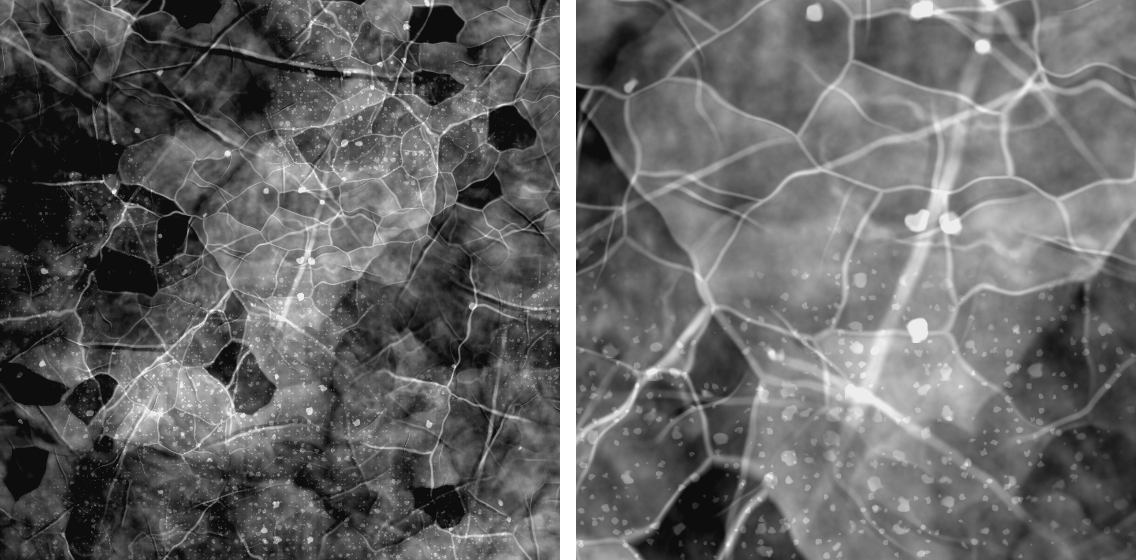
Left: the whole. Right: its middle third, enlarged.
A three.js fragment shader for this texture:

```glsl
// Crumpled grey layers of torn, translucent leaf scraps with creases, cracks and flecks.
varying vec2 vUv;

float hash(vec2 p) {
  return fract(sin(dot(p, vec2(127.1, 311.7))) * 43758.5453);
}

vec2 hash2(vec2 p) {
  return vec2(hash(p), hash(p + 37.7));
}

mat2 rotation(float angle) {
  float c = cos(angle), s = sin(angle);
  return mat2(c, s, -s, c);
}

float noise(vec2 p) {
  vec2 i = floor(p), f = fract(p);
  f = f * f * (3.0 - 2.0 * f);
  return mix(mix(hash(i), hash(i + vec2(1.0, 0.0)), f.x),
             mix(hash(i + vec2(0.0, 1.0)), hash(i + 1.0), f.x), f.y);
}

float fbm(vec2 p) {
  float sum = 0.0, gain = 0.52;
  for (int i = 0; i < 5; i++) {
    sum += gain * noise(p);
    p = rotation(0.6) * p * 2.03 + 11.3;
    gain *= 0.5;
  }
  return sum;
}

// Voronoi scraps: x = signed shade, y = distance to the border, z = scrap id
vec3 scraps(vec2 p, float scale) {
  p *= scale;
  vec2 cell = floor(p), nearest = vec2(0.0), owner = cell;
  float best = 9.0, border = 9.0;
  for (int y = -1; y <= 1; y++) for (int x = -1; x <= 1; x++) {
    vec2 id = cell + vec2(x, y);
    vec2 d = id + hash2(id) - p;
    if (dot(d, d) < best) { best = dot(d, d); nearest = d; owner = id; }
  }
  for (int y = -1; y <= 1; y++) for (int x = -1; x <= 1; x++) {
    vec2 id = cell + vec2(x, y);
    vec2 d = id + hash2(id) - p, gap = d - nearest;
    if (dot(gap, gap) > 0.0001) border = min(border, dot(0.5 * (d + nearest), normalize(gap)));
  }
  float id = hash(owner + 5.1);
  border /= scale;
  float tilt = dot(nearest, rotation(id * 40.0) * vec2(0.5, 0.0));
  return vec3((id - 0.5 + tilt) * smoothstep(0.0, 0.004, border), border, id);
}

// Scattered bent strokes: x = bright ridge, y = dark crack beside it
vec2 creases(vec2 p, float scale, float width) {
  vec2 cell = floor(p * scale), result = vec2(0.0);
  for (int y = -1; y <= 1; y++) for (int x = -1; x <= 1; x++) {
    vec2 id = cell + vec2(x, y), rnd = hash2(id + scale);
    vec2 q = rotation(rnd.x * 6.283) * (p * scale - id - 0.2 - 0.6 * hash2(id + 3.3));
    q.y += (rnd.y - 0.5) * 0.5 * q.x * q.x;
    float taper = 1.0 - smoothstep(0.1, 0.45 + 0.5 * rnd.y, abs(q.x));
    float side = q.y / scale, w = width * (0.5 + 0.7 * rnd.y);
    float strength = taper * (0.35 + 0.65 * hash(id + 8.8));
    result.x = max(result.x, strength * (1.0 - smoothstep(0.2 * w, w, abs(side))));
    float crack = 1.0 - smoothstep(0.3 * w, 1.3 * w, abs(side - 1.5 * w));
    result.y = max(result.y, strength * crack * step(0.45, rnd.x));
  }
  return result;
}

// Small ragged flecks, one per grid cell at most
float flecks(vec2 p, float scale, float share) {
  vec2 id = floor(p * scale), f = fract(p * scale) - 0.3 - 0.4 * hash2(id);
  float radius = 0.12 + 0.22 * hash(id + 4.4);
  float ragged = length(f) + 0.3 * (noise(p * scale * 4.0) - 0.5);
  return (1.0 - smoothstep(radius - 0.12, radius + 0.06, ragged)) * step(hash(id + 9.2), share);
}

void main() {
  vec2 p = vUv;
  vec2 bend = vec2(fbm(p * 4.0), fbm(p * 4.0 + 20.0)) - 0.5;
  vec2 fray = vec2(noise(p * 45.0), noise(p * 45.0 + 9.0)) - 0.5;
  vec2 q = p + 0.09 * bend + 0.009 * fray;
  float patches = fbm(p * 3.2 + 4.0), wear = fbm(p * 7.0 + 31.0);

  // Broad light: a dark upper left, paler towards the lower right
  float tone = 0.355 + 0.65 * (patches - 0.5);
  vec2 shade = (p - vec2(0.3, 0.73)) * vec2(2.2, 3.4);
  tone += 0.07 * (p.x - p.y) - 0.13 * exp(-dot(shade, shade));

  // Overlapping scraps with fibres, pale rims and torn holes
  vec3 large = scraps(q, 5.0), small = scraps(q * vec2(1.0, 1.25) + 7.0, 12.0);
  tone += 0.2 * large.x + 0.17 * small.x;
  vec2 fibre = rotation(large.z * 6.283) * q * vec2(14.0, 110.0);
  tone += 0.1 * (noise(fibre) - 0.5) * smoothstep(0.0, 0.004, large.y);
  float rim = 1.0 - smoothstep(0.0005, 0.004, large.y);
  float thinRim = 1.0 - smoothstep(0.0, 0.003, small.y);
  tone += 0.25 * rim * smoothstep(0.4, 0.6, wear);
  tone += 0.2 * thinRim * smoothstep(0.48, 0.65, patches);
  tone -= 0.12 * (1.0 - smoothstep(0.002, 0.018, large.y)) * smoothstep(0.55, 0.4, wear);
  tone -= 0.24 * step(small.z, 0.06) * smoothstep(0.002, 0.006, small.y);

  // Mottled surface and wispy veins
  tone += 0.5 * (fbm(q * 22.0) - 0.5) + 0.22 * (fbm(p * 80.0) - 0.5);
  float vein = 1.0 - smoothstep(0.0, 0.05, abs(fbm(q * 11.0 + 50.0) - 0.5));
  tone += 0.13 * vein * smoothstep(0.42, 0.62, wear);

  // Long stems, then shorter creases
  vec2 stems = creases(p + 0.03 * bend + 0.005 * fray, 2.6, 0.006);
  vec2 folds = creases(p + 0.05 * bend + 0.003 * fray, 6.0, 0.0038);
  vec2 nicks = creases(q, 13.0, 0.0028);
  float broken = 0.35 + 0.9 * noise(p * 38.0);
  tone += broken * (0.3 * stems.x + 0.27 * folds.x + 0.2 * nicks.x);
  tone -= 0.28 * stems.y + 0.18 * folds.y + 0.1 * nicks.y;

  // Clustered dust and rare bright chips
  float dusty = smoothstep(0.38, 0.62, fbm(p * 5.0 + 70.0));
  tone += dusty * (0.2 * flecks(p, 75.0, 0.3) + 0.16 * flecks(p + 0.3, 150.0, 0.35));
  tone += 0.4 * flecks(p + 0.6, 48.0, 0.012);

  gl_FragColor = vec4(vec3(clamp(tone, 0.05, 0.93)), 1.0);
}
```
